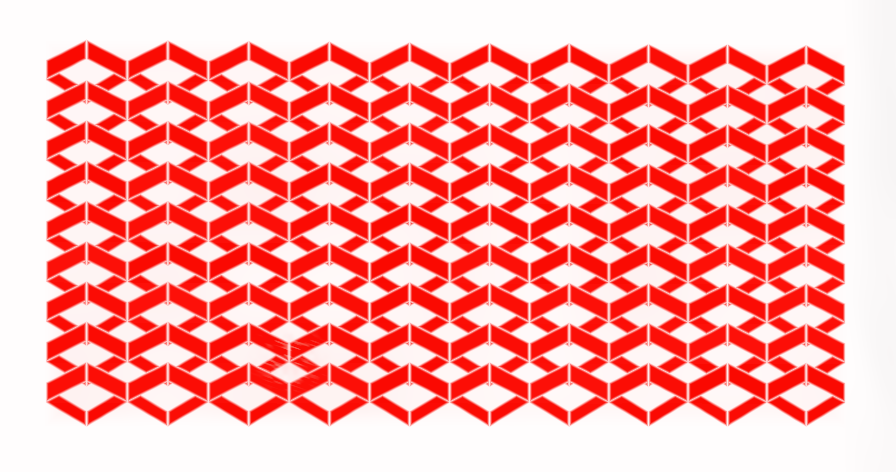
Write a Shadertoy shader that draws this pattern.

```glsl
// Sheet layout, in canvas heights, x measured from the centre
const float LEFT = -0.852;
const float RIGHT = 0.842;
const float BOTTOM = 0.0985;
const float TOP_LEFT = 0.914;
const float TOP_RIGHT = 0.902;
const float SPREAD = -0.02;      // columns narrow slightly to the right

// Repeat, in column widths
const float COLUMNS = 10.0;
const int ROWS = 9;
const float PITCH = 0.506;
const float ROOF_SLOPE = 0.52;
const float ROOF_THICK = 0.215;
const float VEE_SLOPE = 0.61;
const float VEE_THICK = 0.165;
const float VEE_APEX = 0.785;
const float SEAM = 0.016;        // half width of the vertical seams
const float WEAVE_GAP = 0.02;    // clear line where bands cross
const float BLEED = 0.022;       // softness of the ink edge
const float WOBBLE = 0.006;

const vec2 WORN_CENTRE = vec2(-0.335, 0.24);
const vec2 WORN_SIZE = vec2(0.09, 0.075);

const vec3 INK = vec3(0.985, 0.05, 0.02);
const vec3 PAPER = vec3(1.0, 0.992, 0.992);
const vec3 TINT = vec3(0.997, 0.945, 0.942);
const vec3 WORN_INK = vec3(0.97, 0.50, 0.45);

float hash(vec2 p) {
    return fract(sin(dot(p, vec2(127.1, 311.7))) * 43758.5453);
}

float noise(vec2 p) {
    vec2 i = floor(p);
    vec2 f = fract(p);
    f = f * f * (3.0 - 2.0 * f);
    return mix(mix(hash(i), hash(i + vec2(1, 0)), f.x),
               mix(hash(i + vec2(0, 1)), hash(i + vec2(1, 1)), f.x), f.y);
}

// Distance to a sloping strip whose upper edge is at offset zero
float strip(float offset, float thick, float slope) {
    return (abs(offset - 0.5 * thick) - 0.5 * thick) * inversesqrt(1.0 + slope * slope);
}

void mainImage(out vec4 fragColor, in vec2 fragCoord) {
    vec2 p = (fragCoord - vec2(0.5 * iResolution.x, 0.0)) / iResolution.y;

    // Slightly skewed sheet: column coordinate and depth below the first peak
    float u = (p.x - LEFT) / (RIGHT - LEFT);
    float column = COLUMNS * (u + SPREAD * u * (1.0 - u));
    float sheetDepth = float(ROWS - 1) * PITCH + VEE_APEX;
    float top = mix(TOP_LEFT, TOP_RIGHT, u);
    float depth = sheetDepth * (top - p.y) / (top - BOTTOM);
    depth += WOBBLE * (noise(p * 45.0) - 0.5);

    // Mirrored column and its seams
    float cell = clamp(floor(column), 0.0, COLUMNS - 1.0);
    float across = abs(column - cell - 0.5);
    float seams = max(across - 0.5 + SEAM, SEAM - across);

    // Front roofs and the vees woven behind them
    float roof = 1e3;
    float vee = 1e3;
    for (int row = 0; row < ROWS; row++) {
        float local = depth - float(row) * PITCH;
        roof = min(roof, strip(local - ROOF_SLOPE * across, ROOF_THICK, ROOF_SLOPE));
        float veeTop = VEE_APEX - VEE_THICK - VEE_SLOPE * across;
        vee = min(vee, strip(local - veeTop, VEE_THICK, VEE_SLOPE));
    }
    vee = max(vee, WEAVE_GAP - roof);
    float shape = max(min(roof, vee), seams);
    float pixel = COLUMNS / ((RIGHT - LEFT) * iResolution.y);
    float soft = max(BLEED, 0.8 * pixel);
    float ink = 1.0 - smoothstep(-soft, soft, shape);

    // Paper: faint pink within the sheet, pale grey folds outside
    vec2 fromEdge = min(vec2(column, depth), vec2(COLUMNS - column, sheetDepth - depth));
    float inside = smoothstep(-0.05, 0.25, min(fromEdge.x, fromEdge.y));
    float cloud = noise(p * 5.0 + 3.0);
    vec3 color = mix(PAPER, TINT, inside * (0.3 + 0.7 * cloud));
    float fold = smoothstep(0.82, 0.95, p.x) * noise(vec2(p.x * 14.0 + p.y * 5.0, p.y * 3.0));
    color -= 0.035 * fold;

    // Ink tone varies by repeat, with a rubbed patch of slanted scratches
    float tone = hash(vec2(cell, floor(depth / PITCH)));
    vec3 inkColor = INK + 0.03 * (tone - 0.5) * vec3(0.4, 1.0, 1.0);
    vec2 worn = (p - WORN_CENTRE) / WORN_SIZE;
    float patchMask = 1.0 - smoothstep(0.3, 1.1, length(worn));
    float scratch = noise(vec2(p.x * 50.0, (p.y + 0.35 * p.x) * 220.0));
    float rub = patchMask * smoothstep(0.5, 0.9, scratch);
    inkColor = mix(inkColor, WORN_INK, 0.75 * rub);
    color -= vec3(0.0, 0.05, 0.05) * patchMask * noise(p * 90.0);

    fragColor = vec4(clamp(mix(color, inkColor, ink), 0.0, 1.0), 1.0);
}
```
